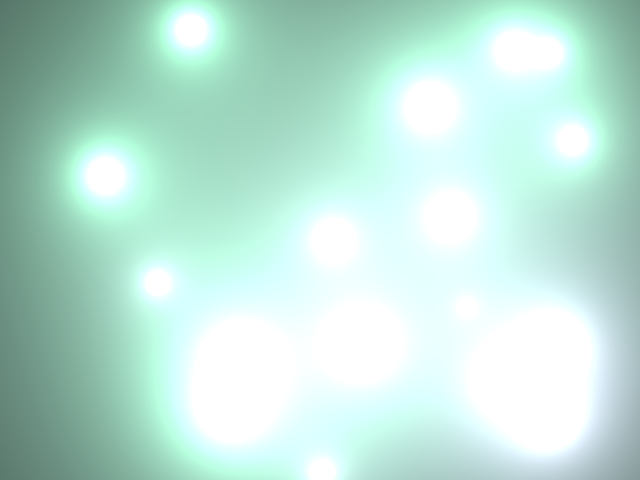
A Shadertoy shader for this background:

```glsl
// Soft orbs of light glowing through a green mist.
// Each orb adds colour by inverse distance; the summed light saturates
// into white cores, tinted halos and a dim haze at the borders.

// Tint of each family of orbs; channels that saturate last colour the halo.
const vec3 MINT_TINT  = vec3(0.63, 1.00, 0.80);
const vec3 PEARL_TINT = vec3(1.00, 0.88, 1.08);
const float EXPOSURE = 1.0;
const float MIN_DISTANCE = 0.001;

// Orbs as (x from centre, y from bottom, strength), in canvas heights.
const int MINT_COUNT = 9;
const vec3 MINT_ORBS[MINT_COUNT] = vec3[](
    vec3(-0.269, 0.938, 0.0295), vec3(0.403, 0.898, 0.0245),
    vec3( 0.479, 0.891, 0.0156), vec3(0.227, 0.780, 0.0340),
    vec3( 0.528, 0.707, 0.0200), vec3(-0.448, 0.634, 0.0330),
    vec3(-0.172, 0.253, 0.0400), vec3(-0.189, 0.149, 0.0470),
    vec3( 0.089, 0.280, 0.0382));

const int PEARL_COUNT = 8;
const vec3 PEARL_ORBS[PEARL_COUNT] = vec3[](
    vec3( 0.026, 0.503, 0.0130), vec3(0.273, 0.549, 0.0156),
    vec3(-0.339, 0.411, 0.0095), vec3(0.306, 0.361, 0.0026),
    vec3( 0.493, 0.280, 0.0260), vec3(0.384, 0.201, 0.0156),
    vec3( 0.476, 0.132, 0.0313), vec3(0.005, 0.014, 0.0095));

// Light reaching a point from one orb.
float orbGlow(vec2 point, vec3 orb) {
    return orb.z / max(distance(point, orb.xy), MIN_DISTANCE);
}

void mainImage(out vec4 fragColor, in vec2 fragCoord) {
    vec2 point = vec2(fragCoord.x - 0.5 * iResolution.x, fragCoord.y) / iResolution.y;

    // Gather the light of both families.
    float mintLight = 0.0;
    for (int i = 0; i < MINT_COUNT; i++) mintLight += orbGlow(point, MINT_ORBS[i]);

    float pearlLight = 0.0;
    for (int i = 0; i < PEARL_COUNT; i++) pearlLight += orbGlow(point, PEARL_ORBS[i]);

    // Tint, then let bright areas saturate to white.
    vec3 light = EXPOSURE * (mintLight * MINT_TINT + pearlLight * PEARL_TINT);
    fragColor = vec4(clamp(light, 0.0, 1.0), 1.0);
}
```
